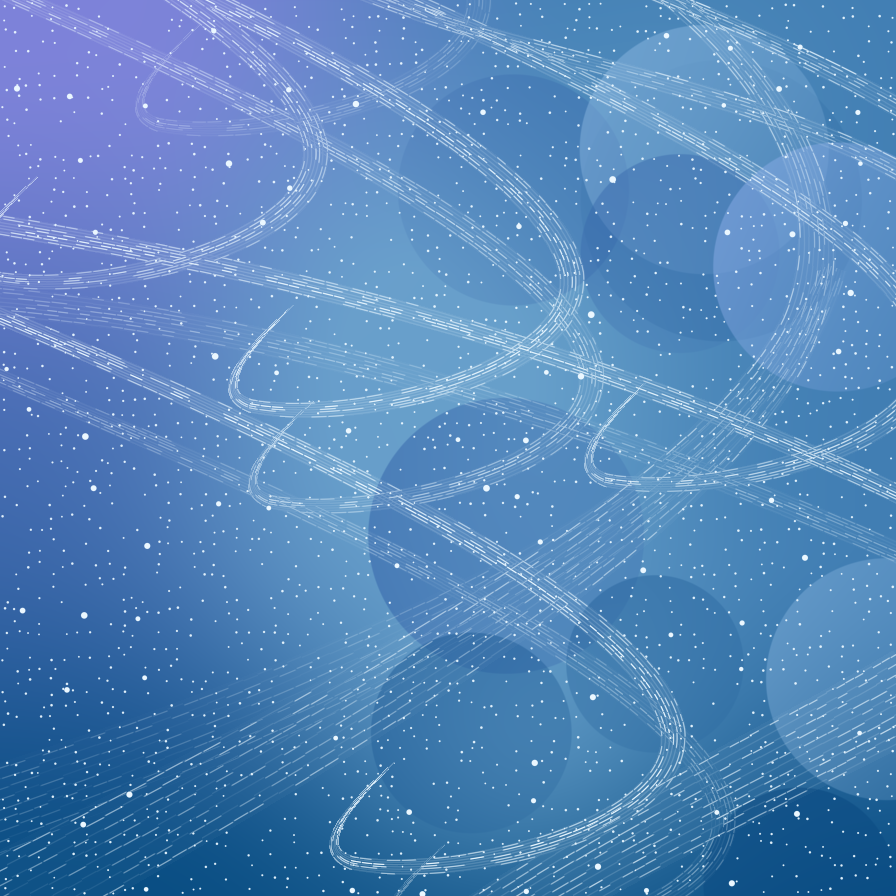
A Shadertoy shader for this background:

```glsl
float hash(vec2 p) {
    p = fract(p * vec2(0.1031, 0.1137));
    p += dot(p, p.yx + 33.33);
    return fract((p.x + p.y) * p.x * 17.0);
}

float glow(vec2 p, vec2 centre, float radius) {
    vec2 d = (p - centre) / radius;
    return exp(-dot(d, d));
}

vec3 backdrop(vec2 p) {
    vec3 teal = vec3(0.03, 0.30, 0.51);
    vec3 left = mix(teal, vec3(0.25, 0.41, 0.68), smoothstep(-0.02, 0.48, p.y));
    left = mix(left, vec3(0.49, 0.51, 0.85), smoothstep(0.4, 0.95, p.y));
    vec3 right = mix(teal, vec3(0.25, 0.49, 0.70), smoothstep(-0.05, 0.40, p.y));
    vec3 colour = mix(left, right, smoothstep(0.15, 0.68, p.x));
    float light = 0.65 * glow(p, vec2(0.43, 0.69), 0.22)
                + 0.65 * glow(p, vec2(0.58, 0.22), 0.23)
                + 0.42 * glow(p, vec2(0.62, 0.56), 0.20)
                + 0.45 * glow(p, vec2(0.36, 0.43), 0.20)
                + 0.25 * glow(p, vec2(0.76, 0.87), 0.20);
    return mix(colour, vec3(0.43, 0.65, 0.81), min(light, 0.85));
}

// Translucent disc, strongest on the side that "lit" points to
void disc(inout vec3 colour, vec2 p, vec2 centre, float radius, vec3 tint, float alpha, vec2 lit) {
    vec2 d = (p - centre) / radius;
    float pixel = 1.0 / (iResolution.y * radius);
    float cover = smoothstep(pixel, -pixel, length(d) - 1.0);
    float shade = mix(0.3, 1.0, clamp(0.5 + 0.5 * dot(d, lit), 0.0, 1.0));
    colour = mix(colour, tint, cover * alpha * shade);
}

// Bundle of dashed strands that follows a cubic Bezier curve
float band(vec2 p, vec2 a, vec2 b, vec2 c, vec2 d, float startWidth, float endWidth, float strands) {
    vec2 k1 = 3.0 * (b - a), k2 = 3.0 * (a - 2.0 * b + c), k3 = d - a + 3.0 * (b - c);
    float t = 0.0, nearest = 1e5;
    for (int i = 0; i <= 12; i++) {
        float s = float(i) / 12.0;
        vec2 gap = a + s * (k1 + s * (k2 + s * k3)) - p;
        float dist = dot(gap, gap);
        if (dist < nearest) { nearest = dist; t = s; }
    }
    if (nearest > 0.04) return 0.0;
    vec2 offset, slope;
    for (int i = 0; i < 5; i++) {
        offset = p - (a + t * (k1 + t * (k2 + t * k3)));
        slope = k1 + t * (2.0 * k2 + t * 3.0 * k3);
        t = clamp(t + dot(offset, slope) / dot(slope, slope), 0.0, 1.0);
    }
    offset = p - (a + t * (k1 + t * (k2 + t * k3)));
    slope = normalize(k1 + t * (2.0 * k2 + t * 3.0 * k3));
    float width = mix(startWidth, endWidth, t);
    float across = (slope.x * offset.y - slope.y * offset.x) / width;
    if (abs(across) > 1.0 || abs(dot(offset, slope)) > 0.002) return 0.0;

    float lane = (across * 0.5 + 0.5) * strands;
    float row = floor(lane);
    float rowHash = hash(vec2(row + 2.0, strands + 3.0));
    float along = t * length(d - a) * mix(35.0, 75.0, rowHash) + 9.0 * rowHash;
    float piece = hash(vec2(row + 7.0, floor(along) + 11.0));
    float dist = abs(fract(lane) - 0.35 - 0.3 * piece) * 2.0 * width / strands;
    float line = 1.0 - smoothstep(0.0, 1.3 / iResolution.y, dist);
    float f = fract(along);
    float dash = step(0.48, piece) * smoothstep(0.0, 0.1, f) * smoothstep(1.0, 0.9, f);
    float rowStrength = 0.6 + 0.4 * fract(rowHash * 7.0);
    return line * mix(0.22, 1.0, dash) * rowStrength + 0.05;
}

// Sweep that turns back on itself and ends in a thin hook
float hairpin(vec2 p) {
    vec2 turn = vec2(0.638, 0.694), hook = vec2(0.280, 0.547);
    float ink = band(p, vec2(-0.234, 1.208), vec2(0.078, 1.078), vec2(0.612, 0.857), turn, 0.009, 0.015, 7.0);
    ink = max(ink, band(p, turn, vec2(0.651, 0.583), vec2(0.391, 0.525), hook, 0.015, 0.008, 7.0));
    return max(ink, band(p, hook, vec2(0.241, 0.560), vec2(0.260, 0.596), vec2(0.326, 0.658), 0.008, 0.001, 7.0));
}

// One jittered dot in some of the cells
float stars(vec2 p, float cells, float density, float radius) {
    vec2 id = floor(p * cells);
    vec2 centre = (id + 0.2 + 0.6 * vec2(hash(id + 5.0), hash(id + 47.0))) / cells;
    float size = radius * mix(0.7, 1.1, hash(id + 91.0));
    float pixel = 0.7 / iResolution.y;
    return step(hash(id + 19.0), density) * smoothstep(pixel, -pixel, length(p - centre) - size);
}

void mainImage(out vec4 fragColor, in vec2 fragCoord) {
    vec2 p = fragCoord / iResolution.xy;
    vec3 colour = backdrop(p);

    // Discs
    vec3 deep = vec3(0.12, 0.36, 0.59), indigo = vec3(0.21, 0.40, 0.67), pale = vec3(0.56, 0.73, 0.89);
    disc(colour, p, vec2(0.573, 0.788), 0.129, indigo, 0.42, vec2(0.7, 0.3));
    disc(colour, p, vec2(0.805, 0.776), 0.157, deep, 0.25, vec2(0.6, -0.6));
    disc(colour, p, vec2(0.786, 0.833), 0.139, pale, 0.50, vec2(-0.6, 0.6));
    disc(colour, p, vec2(0.759, 0.717), 0.111, indigo, 0.48, vec2(-0.4, 0.8));
    disc(colour, p, vec2(0.935, 0.702), 0.139, vec3(0.53, 0.67, 0.90), 0.55, vec2(-0.8, 0.5));
    disc(colour, p, vec2(0.565, 0.402), 0.154, indigo, 0.62, vec2(-0.8, 0.0));
    disc(colour, p, vec2(0.526, 0.182), 0.112, deep, 0.60, vec2(-0.4, 0.8));
    disc(colour, p, vec2(0.731, 0.259), 0.099, deep, 0.45, vec2(-0.4, 0.7));
    disc(colour, p, vec2(0.990, 0.242), 0.135, pale, 0.42, vec2(-0.8, 0.3));
    disc(colour, p, vec2(0.892, 0.014), 0.107, vec3(0.04, 0.29, 0.51), 0.70, vec2(-0.2, 0.8));

    // Repeated hairpins: shift and strength
    vec3 sweeps[7] = vec3[7](
        vec3(0.0, 0.0, 0.9), vec3(0.113, -0.510, 0.95), vec3(-0.286, 0.143, 0.75),
        vec3(0.397, -0.083, 0.8), vec3(0.022, -0.107, 0.65), vec3(-0.104, 0.314, 0.3),
        vec3(0.169, -0.602, 0.4));
    float ink = 0.0;
    for (int i = 0; i < 7; i++) ink = max(ink, sweeps[i].z * hairpin(p - sweeps[i].xy));

    // Long streams
    ink = max(ink, 0.9 * band(p, vec2(-0.02, 0.752), vec2(0.30, 0.70), vec2(0.65, 0.62), vec2(1.02, 0.44), 0.012, 0.011, 7.0));
    ink = max(ink, 0.4 * band(p, vec2(-0.02, 0.665), vec2(0.30, 0.64), vec2(0.65, 0.54), vec2(1.02, 0.375), 0.017, 0.012, 7.0));
    ink = max(ink, 0.65 * band(p, vec2(0.40, 1.01), vec2(0.60, 0.93), vec2(0.85, 0.90), vec2(1.02, 0.80), 0.009, 0.012, 6.0));
    ink = max(ink, 0.8 * band(p, vec2(0.70, 1.02), vec2(0.80, 0.98), vec2(0.92, 0.93), vec2(1.02, 0.87), 0.009, 0.012, 6.0));

    // Fanning ribbons
    vec2 bend = vec2(0.895, 0.64);
    ink = max(ink, 0.55 * band(p, vec2(0.74, 1.01), vec2(0.86, 0.92), vec2(0.95, 0.78), bend, 0.012, 0.024, 8.0));
    ink = max(ink, 0.55 * band(p, bend, vec2(0.82, 0.45), vec2(0.40, 0.20), vec2(-0.02, -0.02), 0.024, 0.055, 8.0));
    ink = max(ink, 0.22 * band(p, vec2(0.93, 0.70), vec2(0.85, 0.45), vec2(0.45, 0.25), vec2(-0.02, 0.09), 0.015, 0.05, 9.0));
    ink = max(ink, 0.7 * band(p, vec2(1.02, 0.23), vec2(0.88, 0.15), vec2(0.72, 0.08), vec2(0.52, -0.05), 0.05, 0.04, 10.0));

    // Fine dust and larger stars
    ink = max(ink, 0.95 * stars(p, 77.0, 0.46, 0.0013));
    ink = max(ink, stars(p + 0.37, 14.0, 0.35, 0.0034));
    fragColor = vec4(mix(colour, vec3(0.92, 0.97, 1.0), clamp(ink, 0.0, 1.0)), 1.0);
}
```
